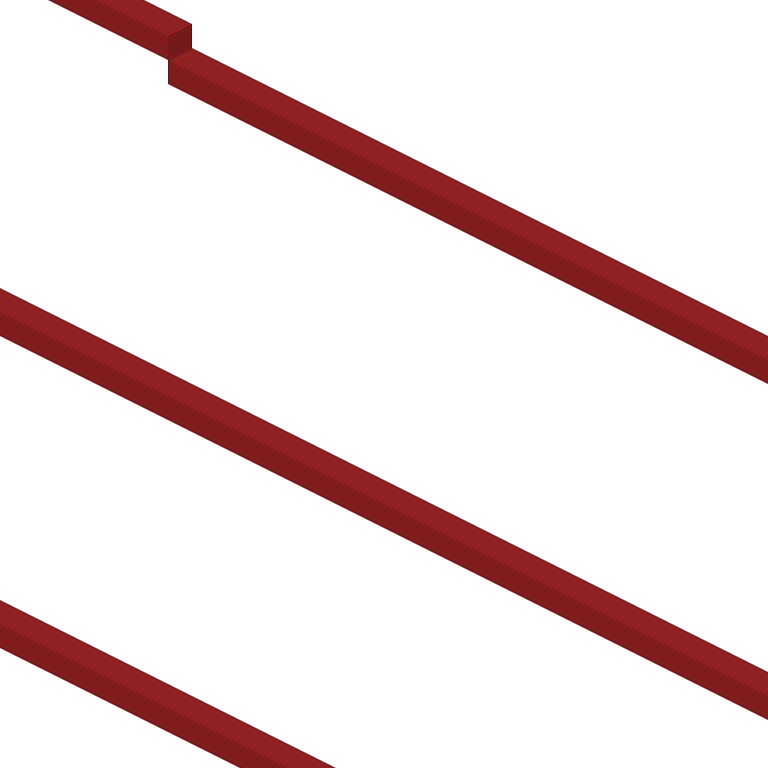
Give the GLSL for this pattern, as a three.js fragment shader.

```glsl
// Dark red square beams run down a white field in parallel isometric rows.
// Each row is two solids meeting at a one-unit step; faces are split by the
// skewed coordinates c = y - x/2 (across a beam) and d = y + x/2 (its ends).

#define UNITS 32.0
#define ROWS 3
#define ROW_PITCH 13.0
#define FIRST_LEVEL -2.0
#define STEP_X 7.0
#define STEP_SPACING 40.0
#define RIM_WIDTH 0.05
#define RIM_SHADE 0.8
#define PAPER vec3(1.0)
#define TOP_RED vec3(0.56, 0.13, 0.135)
#define FRONT_RED vec3(0.50, 0.11, 0.11)
#define END_RED vec3(0.46, 0.10, 0.10)

varying vec2 vUv;

// Coverage of the region where the field is positive.
float cover(float field, float aa) {
  return clamp(field / aa + 0.5, 0.0, 1.0);
}

// Lays a solid over the ground, with a thin shaded rim.
vec3 paint(vec3 ground, vec3 face, float field, float aa) {
  vec3 shaded = face * mix(RIM_SHADE, 1.0, cover(field - RIM_WIDTH, aa));
  return mix(ground, shaded, cover(field, aa));
}

// Top and front faces of a beam whose upper edge lies at c = level.
vec3 beamFaces(float c, float level, float aa) {
  return mix(TOP_RED, FRONT_RED, cover(c - level - 1.0, aa));
}

// Inside distance to the two long edges of a beam.
float beamBand(float c, float level) {
  return min(c - level, level + 2.0 - c);
}

vec3 steppedBeam(vec3 ground, vec2 p, float level, float joint, float aa) {
  float c = p.y - 0.5 * p.x;
  float d = p.y + 0.5 * p.x;
  float seam = joint + level + 1.0;

  // Raised left solid, with its end face; it tucks slightly under the right one.
  float raised = level - 1.0;
  float left = min(beamBand(c, raised), min(joint + 1.0 - p.x, seam + 0.2 - d));
  float endFace = min(p.x - joint, d - seam + 1.0);
  vec3 leftFaces = mix(beamFaces(c, raised, aa), END_RED, cover(endFace, aa));
  vec3 color = paint(ground, leftFaces, left, aa);

  // Lower right solid.
  float right = min(beamBand(c, level), min(p.x - joint, d - seam));
  return paint(color, beamFaces(c, level, aa), right, aa);
}

void main() {
  // Grid units, measured downward from the top edge.
  vec2 p = vec2(vUv.x, 1.0 - vUv.y) * UNITS;
  float aa = max(fwidth(p.y), 1e-4);

  vec3 color = PAPER;
  for (int i = 0; i < ROWS; i++) {
    float row = float(i);
    // Rows past the first sit one step lower; their joints lie off to the left.
    float level = FIRST_LEVEL + ROW_PITCH * row + min(row, 1.0);
    color = steppedBeam(color, p, level, STEP_X - STEP_SPACING * row, aa);
  }
  gl_FragColor = vec4(color, 1.0);
}
```
